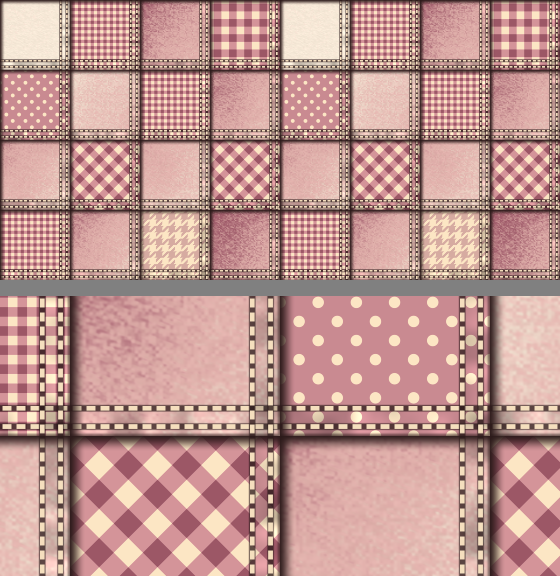
Top: the whole. Bottom: its middle third, enlarged.
Write a Shadertoy shader that draws this pattern.

```glsl
// Patchwork quilt of rose denim and printed cotton squares with stitched seams

const float ROWS = 4.0;
const vec3 CREAM = vec3(0.99, 0.90, 0.77);
const vec3 BLUSH = vec3(0.88, 0.69, 0.67);
const vec3 ROSE = vec3(0.83, 0.58, 0.60);
const vec3 PLUM = vec3(0.61, 0.34, 0.40);
const vec3 SHADE = vec3(0.17, 0.10, 0.10);

const int DENIM = 0, FINE_CHECK = 1, BIG_CHECK = 2, DIAMOND = 3, DOTS = 4, TOOTH = 5;

// Fabric of each patch in the 4 x 4 block, top row first
const int FABRIC[16] = int[16](
    DENIM, FINE_CHECK, DENIM, BIG_CHECK,
    DOTS, DENIM, FINE_CHECK, DENIM,
    DENIM, DIAMOND, DENIM, DIAMOND,
    FINE_CHECK, DENIM, TOOTH, DENIM);

// Denim dye depth, from cream (0) to plum (1)
const float DYE[16] = float[16](
    0.05, 0.0, 0.60, 0.0,
    0.0, 0.30, 0.0, 0.53,
    0.44, 0.0, 0.36, 0.0,
    0.0, 0.52, 0.0, 0.68);

float hash(vec2 p) {
    return fract(sin(dot(p, vec2(127.1, 311.7))) * 43758.5453);
}

float noise(vec2 p) {
    vec2 i = floor(p), f = fract(p);
    f = f * f * (3.0 - 2.0 * f);
    return mix(mix(hash(i), hash(i + vec2(1, 0)), f.x),
               mix(hash(i + vec2(0, 1)), hash(i + vec2(1, 1)), f.x), f.y);
}

// Half-on, half-off stripe with a soft edge
float stripe(float x, float soft) {
    return smoothstep(-soft, soft, 0.25 - abs(fract(x) - 0.5));
}

vec3 gingham(vec2 p, float soft) {
    float a = stripe(p.x, soft), b = stripe(p.y, soft);
    return mix(mix(CREAM, ROSE, max(a, b)), PLUM, a * b);
}

vec3 houndstooth(vec2 p, float soft) {
    float warp = stripe(p.x, soft), weft = stripe(p.y, soft);
    float twill = stripe(2.0 * (p.x + p.y), 2.0 * soft);
    return mix(CREAM, vec3(0.84, 0.67, 0.63), mix(weft, warp, twill));
}

vec3 polkaDots(vec2 p, float soft) {
    vec2 a = fract(p) - 0.5, b = fract(p + 0.5) - 0.5;
    float d = min(length(a), length(b)) - 0.15;
    return mix(vec3(0.79, 0.54, 0.57), CREAM, smoothstep(soft, -soft, d));
}

vec3 denim(vec2 p, vec2 seed, float dye, float slope) {
    float fade = (1.0 - p.x - p.y) * slope + 0.3 * (noise(p * 3.0 + seed) - 0.5);
    float twill = noise(vec2(p.x + p.y * 0.5, p.y - p.x * 0.4) * vec2(28.0, 75.0) + seed);
    float grain = noise(p * 60.0 + seed);
    float tone = dye + fade * min(dye, 0.5) + (twill + grain - 1.0) * (0.1 + 0.22 * dye);
    vec3 pale = mix(vec3(0.97, 0.92, 0.85), BLUSH, smoothstep(0.0, 0.5, tone));
    return mix(pale, PLUM, smoothstep(0.45, 1.05, tone)) + 0.06 * (twill - 0.5);
}

vec3 fabric(vec2 p, vec2 tile, float px) {
    int id = int(tile.x + 4.0 * tile.y);
    int kind = FABRIC[id];
    float soft = 0.6 * px;
    if (kind == FINE_CHECK) return gingham(p * 11.0, 11.0 * soft);
    if (kind == BIG_CHECK) return gingham(p * 4.6, 4.6 * soft);
    if (kind == DIAMOND) return gingham(vec2(p.x + p.y, p.x - p.y) * 3.6, 5.0 * soft);
    if (kind == DOTS) return polkaDots(p * 5.5, 5.5 * soft);
    if (kind == TOOTH) return houndstooth(p * 5.5, 5.5 * soft);
    return denim(p, tile * 17.0, DYE[id], id == 5 ? -0.4 : 0.5);
}

// Dashed cream thread lying in a dark groove
vec3 stitch(vec3 col, float across, float along, float px) {
    float d = abs(across);
    float groove = 1.0 - smoothstep(0.010, 0.016 + px, d);
    float thread = smoothstep(px * 0.5, -px * 0.5, d - 0.011);
    float dash = smoothstep(0.38, 0.26, abs(fract(along * 15.0) - 0.5));
    col = mix(col, SHADE, 0.75 * groove);
    return mix(col, CREAM * 0.97, thread * dash);
}

// Puckered hem with two rows of stitching
vec3 seam(vec3 col, float across, float along, float seed, float px) {
    float hem = smoothstep(0.86, 0.89, across);
    float pucker = noise(vec2(along * 13.0, seed + across * 4.0));
    col *= mix(1.0, 0.72 + 0.45 * pucker, hem);
    col = stitch(col, across - 0.868, along, px);
    return stitch(col, across - 0.955, along, px);
}

void mainImage(out vec4 fragColor, in vec2 fragCoord) {
    float px = ROWS / iResolution.y;
    vec2 p = vec2(fragCoord.x, iResolution.y - fragCoord.y) * px;
    vec2 tile = mod(floor(p), 4.0);
    vec2 f = fract(p);

    vec3 col = fabric(f, tile, px);
    float seed = 7.0 * tile.x + 31.0 * tile.y;
    col = seam(col, f.y, f.x, seed, px);
    col = seam(col, f.x, f.y, seed + 13.0, px);

    // Shadow cast by the hems above and to the left
    vec2 lit = smoothstep(vec2(-0.01), vec2(0.075), f);
    vec2 edge = smoothstep(vec2(1.0), vec2(0.98), f);
    col = mix(SHADE, col, lit.x * lit.y * mix(0.4, 1.0, edge.x * edge.y));
    fragColor = vec4(clamp(col, 0.0, 1.0), 1.0);
}
```
